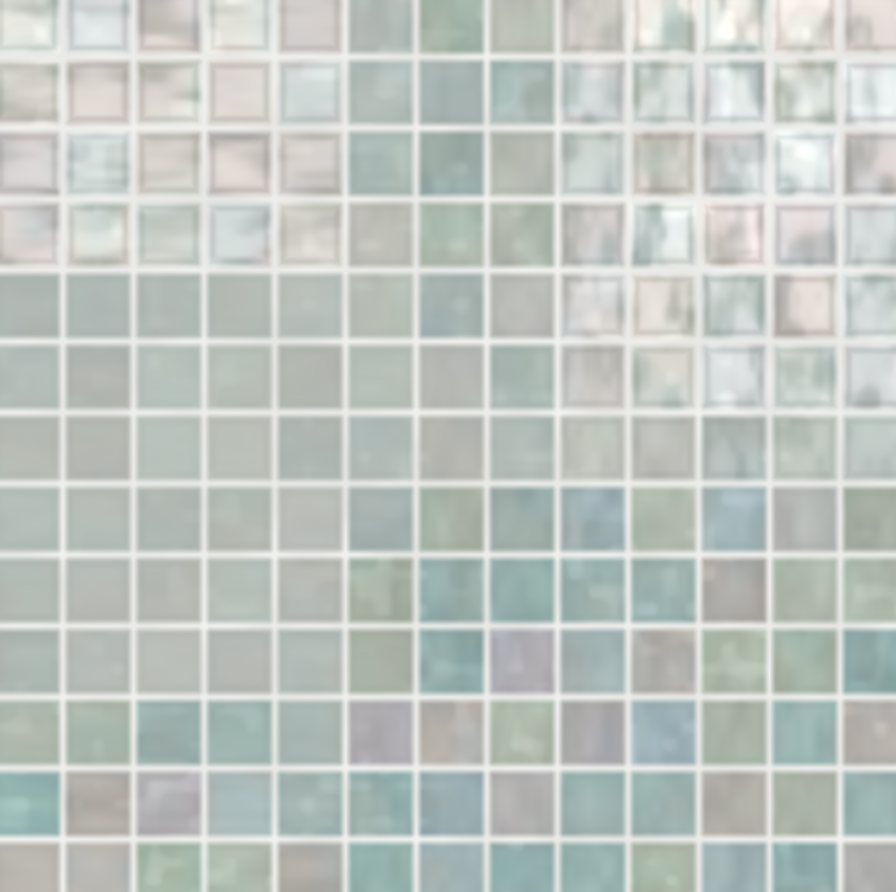
Give the GLSL for this texture, as a Shadertoy shader.

```glsl
// Wall of small iridescent glass tiles in pale grout, pearly at the top and right,
// calm grey-green at the left, teal and blue at the foot. Each grid cell is a rounded
// box with a hashed tint; broad streaked noise adds the sheen and the cloudy glass.

const vec2  TILE_COUNT   = vec2(12.68, 12.54);  // repeats across and down
const vec2  GRID_SHIFT   = vec2(0.89, 0.74);    // first grout line, in cells
const vec2  TILE_HALF    = vec2(0.457, 0.452);  // half size, in cells
const float CORNER       = 0.05;
const float EDGE_SOFT    = 0.06;
const float RIM_WIDTH    = 0.05;
const float RIM_DARK     = 0.13;
const float CLOUD_DEPTH  = 0.15;
const float IRIDESCENCE  = 0.022;
const float GLINT        = 0.10;

const vec3 GROUT      = vec3(0.95, 0.95, 0.94);
const vec3 GREY_GREEN = vec3(0.715, 0.74, 0.715);
const vec3 TEAL       = vec3(0.54, 0.665, 0.645);
const vec3 STEEL_BLUE = vec3(0.575, 0.645, 0.675);
const vec3 MAUVE      = vec3(0.65, 0.66, 0.69);
const vec3 SAGE       = vec3(0.62, 0.69, 0.635);
const vec3 WARM_GREY  = vec3(0.68, 0.68, 0.655);
const vec3 PEARL      = vec3(0.91, 0.90, 0.89);

float hash(vec2 p) {
    vec3 q = fract(vec3(p.xyx) * 0.1031);
    q += dot(q, q.yzx + 33.33);
    return fract((q.x + q.y) * q.z);
}

float noise(vec2 p) {
    vec2 i = floor(p), f = fract(p);
    f = f * f * (3.0 - 2.0 * f);
    return mix(mix(hash(i), hash(i + vec2(1, 0)), f.x),
               mix(hash(i + vec2(0, 1)), hash(i + vec2(1, 1)), f.x), f.y);
}

float cloud(vec2 p) {
    return 0.72 * noise(p) + 0.28 * noise(p * 2.1 + 17.0);
}

float roundedBox(vec2 p, vec2 halfSize, float radius) {
    vec2 q = abs(p) - halfSize + radius;
    return length(max(q, 0.0)) + min(max(q.x, q.y), 0.0) - radius;
}

// One of five glass tints, chosen by a random value
vec3 glassTint(float pick) {
    vec3 tint = mix(TEAL, STEEL_BLUE, step(0.32, pick));
    tint = mix(tint, SAGE, step(0.57, pick));
    tint = mix(tint, MAUVE, step(0.76, pick));
    return mix(tint, WARM_GREY, step(0.88, pick));
}

// Pearly light over the wall: upper left and upper right, dim between
float sheenAt(vec2 c) {
    float left  = smoothstep(0.66, 0.76, c.y) * (1.0 - smoothstep(0.30, 0.46, c.x));
    float right = smoothstep(0.54, 0.74, c.x) * smoothstep(0.40, 0.66, c.y);
    return max(0.85 * left, right);
}

vec3 tileColor(vec2 id, vec2 local, float dist) {
    vec2 center = (id + 0.5 + GRID_SHIFT) / TILE_COUNT;
    vec2 seed = id + 40.0;
    float pick = hash(seed), chance = hash(seed + 71.3), tone = hash(seed + 137.9);

    // Strength of tint grows towards the foot and the middle of the top
    float foot = 1.0 - smoothstep(0.08, 0.28, center.y);
    float lowerRight = smoothstep(0.32, 0.45, center.x) * (1.0 - smoothstep(0.38, 0.55, center.y));
    float dimColumn = exp(-pow((center.x - 0.52) / 0.10, 2.0)) * smoothstep(0.45, 0.8, center.y);
    float variety = clamp(0.10 + 0.75 * max(foot, lowerRight) + 0.55 * dimColumn, 0.0, 0.9);
    vec3 color = mix(GREY_GREEN, glassTint(pick), variety * (0.55 + 0.45 * chance));
    color += 0.04 * (tone - 0.5);

    // Streaks lie flat at the left and stand upright at the right
    float upright = step(0.5, smoothstep(0.25, 0.6, center.x) + 0.3 * (chance - 0.5));
    vec2 stretch = mix(vec2(1.3, 3.6), vec2(3.6, 2.0), upright);
    float streak = cloud(local * stretch + seed * 7.3);
    float sheen = sheenAt(center) * (0.72 + 0.28 * tone);
    float lively = clamp(0.15 + 0.5 * variety + 0.6 * sheen, 0.0, 1.0);

    // Pearl fills the tile but thins out along the streaks
    float pearl = sheen * mix(0.30, 1.0, smoothstep(0.12, 0.60, streak));
    color = mix(color, PEARL + 0.05 * (chance - 0.4), pearl);
    color += CLOUD_DEPTH * lively * (streak - 0.5);

    // Pink, cream and aqua drift inside each tile
    float phase = pick + 0.5 * noise(local * 1.8 + seed * 3.1);
    vec3 rainbow = cos(6.2832 * (phase + vec3(0.0, 0.30, 0.45)));
    color += IRIDESCENCE * rainbow * (0.3 + 0.7 * max(sheen, variety * 0.6));

    // A soft glint in some lively tiles
    float glint = smoothstep(0.55, 1.0, noise(local * vec2(3.5, 4.0) + seed * 5.7));
    color += GLINT * glint * lively * step(0.4, chance);

    // Shaded rim inside the edge
    float rim = exp(-pow((dist + 0.08) / RIM_WIDTH, 2.0));
    return color - RIM_DARK * rim * (0.12 + 0.88 * sheen) * (0.5 + 0.5 * streak);
}

void mainImage(out vec4 fragColor, in vec2 fragCoord) {
    vec2 uv = fragCoord / iResolution.xy;
    vec2 grid = uv * TILE_COUNT - GRID_SHIFT;
    vec2 id = floor(grid), local = fract(grid) - 0.5;
    float pixel = max(TILE_COUNT.x / iResolution.x, TILE_COUNT.y / iResolution.y);

    float dist = roundedBox(local, TILE_HALF, CORNER);
    float soft = max(EDGE_SOFT, pixel);
    float tileMask = 1.0 - smoothstep(-soft, soft, dist);

    // Grout is faintly mottled
    vec3 grout = GROUT - 0.05 * noise(grid * 1.7 + 90.0);
    vec3 color = mix(grout, tileColor(id, local, dist), tileMask);
    fragColor = vec4(clamp(color, 0.0, 1.0), 1.0);
}
```
